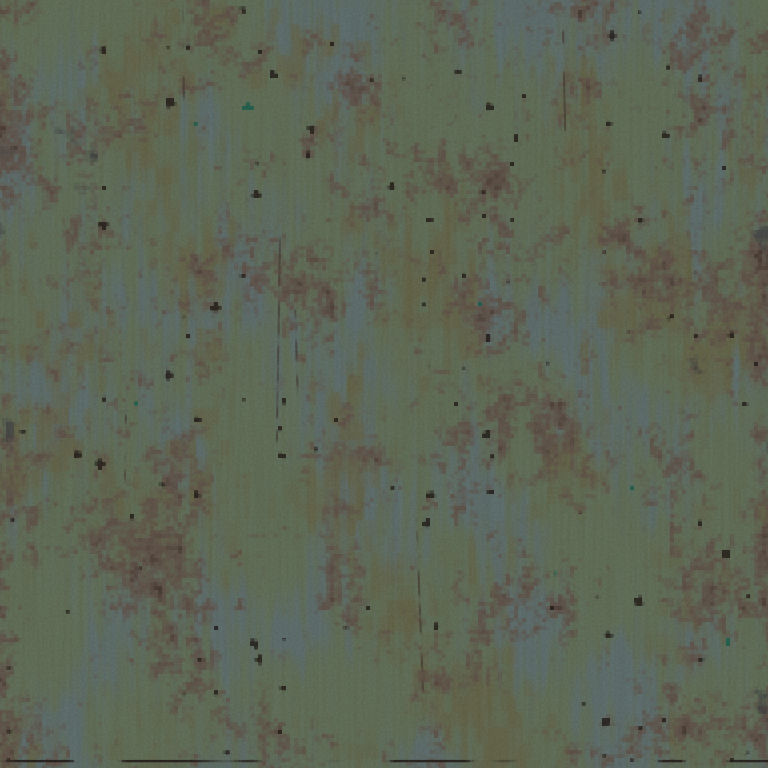
This texture is drawn by a WebGL 1 fragment shader. Its source:

```glsl
precision highp float;
// Weathered green painted metal with blocky rust, specks and vertical streaks.
uniform vec2 u_resolution;

#define BLOCKS 192.0        // rust blocks across the canvas
#define PATCH_SCALE vec2(7.0, 5.5)
#define RUST_START 0.03     // field level where rust begins
#define RUST_FULL 0.36      // field level where rust is solid
#define SPECK_CELLS 26.0
#define SPECK_CHANCE 0.2
#define STREAK_TINT 0.018
#define GRAIN 0.025
#define SCRATCHES 6

const vec3 GREEN = vec3(0.37, 0.42, 0.335);
const vec3 BLUE_GREY = vec3(0.36, 0.42, 0.415);
const vec3 OLIVE = vec3(0.385, 0.38, 0.275);
const vec3 RUST = vec3(0.37, 0.315, 0.28);
const vec3 DARK_RUST = vec3(0.25, 0.20, 0.175);
const vec3 SOOT = vec3(0.24, 0.24, 0.25);
const vec3 PIT = vec3(0.13, 0.10, 0.09);
const vec3 TEAL = vec3(0.08, 0.36, 0.29);

vec2 hash2(vec2 p) {
  vec3 a = fract(vec3(p.xyx) * vec3(0.1031, 0.1030, 0.0973));
  a += dot(a, a.yzx + 33.33);
  return fract((a.xx + a.yz) * a.zy);
}

float corner(vec2 cell, vec2 offset) {
  float angle = 6.2832 * hash2(cell).x;
  return dot(vec2(cos(angle), sin(angle)), offset);
}

// Gradient noise, about -0.7 to 0.7
float noise(vec2 p) {
  vec2 i = floor(p), f = fract(p);
  vec2 u = f * f * f * (f * (f * 6.0 - 15.0) + 10.0);
  vec2 e = vec2(1.0, 0.0);
  return mix(mix(corner(i, f), corner(i + e, f - e), u.x),
             mix(corner(i + e.yx, f - e.yx), corner(i + 1.0, f - 1.0), u.x), u.y);
}

float fbm(vec2 p) {
  float sum = 0.0, amp = 0.5;
  for (int i = 0; i < 4; i++) {
    sum += amp * noise(p);
    p = mat2(1.6, 1.2, -1.2, 1.6) * p + 17.3;
    amp *= 0.5;
  }
  return sum;
}

// Staircase coordinates with softened steps
vec2 blocky(vec2 uv, vec2 count) {
  vec2 p = uv * count;
  return (floor(p) + smoothstep(0.3, 0.7, fract(p))) / count;
}

vec3 paint(vec2 uv) {
  vec2 q = blocky(uv, vec2(96.0, 48.0));
  float blue = fbm(uv * vec2(8.0, 4.5) + 41.0) + 0.3 * noise(uv * vec2(90.0, 9.0));
  float olive = fbm(uv * vec2(7.0, 4.0) + 83.0) + 0.35 * noise(q * vec2(61.0, 23.0));
  vec3 color = mix(GREEN, BLUE_GREY, smoothstep(-0.08, 0.26, blue));
  color = mix(color, OLIVE, 0.85 * smoothstep(0.02, 0.32, olive));
  return color + STREAK_TINT * noise(uv * vec2(210.0, 7.0)) * vec3(0.6, 1.0, 1.6);
}

// Sparse chips: x is the mask, y a random value for their colour
vec2 specks(vec2 uv, vec2 q) {
  vec2 cell = floor(uv * SPECK_CELLS);
  vec2 place = hash2(cell + 7.0), kind = hash2(cell + 131.0);
  vec2 d = q - (cell + 0.2 + 0.6 * place) / SPECK_CELLS;
  float radius = mix(0.002, 0.0065, kind.y * kind.y * kind.y);
  float dist = length(d) + 0.003 * noise(q * 117.0);
  float mask = 1.0 - smoothstep(radius - 0.001, radius + 0.0015, dist);
  return vec2(mask * step(kind.x, SPECK_CHANCE), kind.x / SPECK_CHANCE);
}

float scratches(vec2 uv) {
  float mask = 0.0;
  for (int i = 0; i < SCRATCHES; i++) {
    vec2 start = hash2(vec2(float(i) * 13.0 + 5.0, 29.0));
    vec2 shape = hash2(vec2(float(i) * 7.0 + 3.0, 61.0));
    float along = (uv.y - start.y) / mix(0.08, 0.28, shape.x);
    float x = start.x + 0.02 * (shape.y - 0.5) * along;
    float line = 1.0 - smoothstep(0.0006, 0.0022, abs(uv.x - x));
    float span = smoothstep(0.0, 0.04, along) * (1.0 - smoothstep(0.96, 1.0, along));
    mask += line * span * smoothstep(-0.25, 0.2, noise(vec2(start.x * 90.0, uv.y * 45.0)));
  }
  return min(mask, 1.0);
}

void main() {
  vec2 uv = gl_FragCoord.xy / u_resolution;
  vec2 q = blocky(uv, vec2(BLOCKS));
  vec3 color = paint(uv);

  // Rust: broad patches broken into small flakes
  float edge = min(uv.x, 1.0 - uv.x);
  float stain = 1.0 - smoothstep(0.0, 0.035, edge);
  float rust = fbm(q * PATCH_SCALE + 3.0) + 0.8 * fbm(q * vec2(36.0, 31.0))
             + 0.32 * noise(q * BLOCKS * 0.61) + 0.15 * stain;
  color = mix(color, RUST, 0.9 * smoothstep(RUST_START, RUST_FULL, rust));
  color = mix(color, DARK_RUST, 0.8 * smoothstep(0.34, 0.66, rust));

  // Soot in a few patches and along the side edges
  float soot = fbm(q * vec2(5.0, 8.0) + 210.0) + 0.4 * fbm(q * 38.0 + 9.0) + 0.2 * stain;
  color = mix(color, SOOT, 0.75 * smoothstep(0.36, 0.5, soot));

  // Scratches, pits and rare teal chips
  color = mix(color, DARK_RUST, 0.6 * scratches(uv));
  vec2 chip = specks(uv, q);
  color = mix(color, mix(TEAL, PIT, step(0.04, chip.y)), 0.8 * chip.x);

  // Broken dark seam near the bottom
  float seam = 1.0 - smoothstep(0.0008, 0.0024, abs(uv.y - 0.009));
  color = mix(color, PIT, 0.85 * seam * smoothstep(-0.12, 0.05, noise(vec2(q.x * 14.0, 5.5))));

  color += GRAIN * noise(uv * 311.0);
  gl_FragColor = vec4(color, 1.0);
}
```
